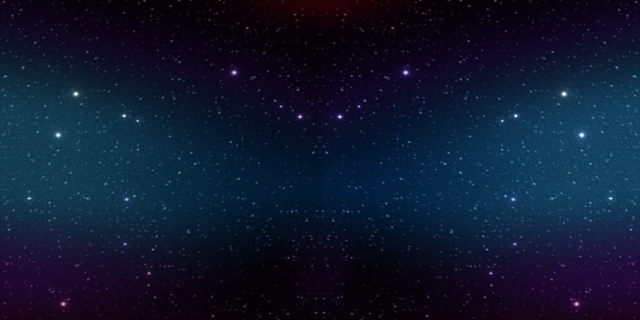
A WebGL 1 fragment shader for this texture:

```glsl
precision highp float;

uniform vec2 u_resolution;

float hash(vec2 p) {
    vec3 q = fract(vec3(p.xyx) * 0.1031);
    q += dot(q, q.yzx + 33.33);
    return fract((q.x + q.y) * q.z);
}

float valueNoise(vec2 p) {
    vec2 cell = floor(p);
    vec2 f = fract(p);
    f = f * f * (3.0 - 2.0 * f);
    float low = mix(hash(cell), hash(cell + vec2(1.0, 0.0)), f.x);
    float high = mix(hash(cell + vec2(0.0, 1.0)), hash(cell + vec2(1.0)), f.x);
    return mix(low, high, f.y);
}

float gaussian(float x) {
    return exp(-x * x);
}

// Sky: blue body between slanted violet bands, dark poles
vec3 nebula(vec2 p) {
    float wobble = (valueNoise(p * 4.0) - 0.5) * 0.03;
    float y = p.y + wobble;
    float upperEdge = 0.62 + 0.27 * p.x;
    float lowerEdge = 0.17 + 0.08 * p.x + 0.10 * gaussian(p.x / 0.2);

    vec3 color = vec3(0.018, 0.003, 0.022);
    color += vec3(0.13, 0.0, 0.0) * gaussian(p.x / 0.22) * gaussian((1.0 - p.y) / 0.07);
    color += vec3(0.04, 0.012, 0.10) * gaussian((y - upperEdge - 0.04) / 0.13);

    float lowerViolet = smoothstep(0.12, 0.95, p.x) + 0.3 * gaussian(p.x / 0.1);
    lowerViolet *= smoothstep(-0.08, 0.14, y) * (1.0 - smoothstep(0.25, 0.5, y));
    color += vec3(0.115, 0.03, 0.19) * lowerViolet;
    color += vec3(0.05, 0.0, 0.01) * p.x * gaussian(p.y / 0.05);

    vec3 blue = mix(vec3(0.005, 0.115, 0.23), vec3(0.075, 0.255, 0.36),
                    smoothstep(0.1, 0.85, p.x));
    blue *= 1.0 - 0.25 * smoothstep(0.1, 0.42, abs(y - 0.53));
    float body = smoothstep(lowerEdge - 0.13, lowerEdge + 0.18, y);
    body *= 1.0 - smoothstep(upperEdge - 0.24, upperEdge + 0.12, y);
    return mix(color, blue, body);
}

// Jittered grid with one possible star per cell
float starLayer(vec2 p, float scale, float density, float radius) {
    vec2 grid = p * scale;
    vec2 cell = floor(grid);
    float seed = hash(cell + scale);
    vec2 center = 0.15 + 0.7 * vec2(hash(cell + 17.3), hash(cell + 41.7));
    vec2 offset = (fract(grid) - center) / scale;
    offset.y += offset.x * 0.2;
    float d = length(offset * vec2(0.85, 1.05)) / radius;
    float brightness = mix(0.15, 1.0, pow(hash(cell + 71.9), 2.5));
    return step(seed, density) * brightness * gaussian(d);
}

// Bright star with a soft halo
vec3 glowStar(vec2 p, vec2 center, float size, vec3 tint) {
    float d = length((p - center) * vec2(0.85, 1.0)) / size;
    return vec3(0.75) * gaussian(d * 1.7) + tint * 0.4 * exp(-d * 1.1);
}

void main() {
    vec2 p = gl_FragCoord.xy / u_resolution.y;
    float halfWidth = 0.5 * u_resolution.x / u_resolution.y;
    float side = p.x - halfWidth;
    vec2 m = vec2(abs(side), p.y);

    vec3 color = nebula(m);

    // Fine grain
    float grain = hash(floor(m * 256.0) + 5.0) - 0.5;
    color *= 1.0 + 0.2 * grain;

    // Scattered stars
    vec3 starTint = mix(vec3(0.8, 0.6, 0.95), vec3(0.65, 0.85, 1.0),
                        smoothstep(0.15, 0.35, p.y));
    starTint = mix(starTint, vec3(0.85, 0.65, 0.75), smoothstep(0.7, 0.92, p.y));
    float stars = 0.0;
    for (int i = 0; i < 4; i++) {
        float layer = float(i);
        stars += starLayer(m + layer * 3.7, 20.0 + 14.0 * layer,
                           0.26 - 0.015 * layer, 0.0034 - 0.0003 * layer)
               * (0.85 - 0.16 * layer);
    }
    color += starTint * stars * 0.75;

    // Prominent stars
    vec3 violet = vec3(0.5, 0.3, 0.95);
    vec3 pale = vec3(0.55, 0.62, 0.8);
    vec3 rose = vec3(0.8, 0.3, 0.75);
    color += glowStar(m, vec2(0.268, 0.773), 0.010, violet);
    color += glowStar(m, vec2(0.062, 0.635), 0.008, violet);
    color += glowStar(m, vec2(0.122, 0.667), 0.005, violet) * 0.8;
    color += glowStar(m, vec2(0.763, 0.706), 0.010, vec3(0.8, 0.65, 0.6));
    color += glowStar(m, vec2(0.818, 0.578), 0.010, pale);
    color += glowStar(m, vec2(0.612, 0.638), 0.007, pale);
    color += glowStar(m, vec2(0.570, 0.622), 0.005, pale) * 0.8;
    color += glowStar(m, vec2(0.604, 0.377), 0.008, violet) * 0.7;
    color += glowStar(m, vec2(0.909, 0.380), 0.006, pale) * 0.8;
    color += glowStar(m, vec2(0.802, 0.050), 0.009, rose) * 0.9;
    color += glowStar(m, vec2(0.534, 0.146), 0.006, rose) * 0.7;
    color += glowStar(m, vec2(0.609, 0.237), 0.006, violet) * 0.7;

    // Left half is slightly dimmer, with a soft-edged seam
    float pixel = 1.0 / u_resolution.y;
    float right = smoothstep(-pixel, pixel, side - 0.007);
    color *= mix(vec3(0.95, 0.92, 0.88), vec3(1.0, 1.02, 1.06), right);

    gl_FragColor = vec4(clamp(color, 0.0, 1.0), 1.0);
}
```
